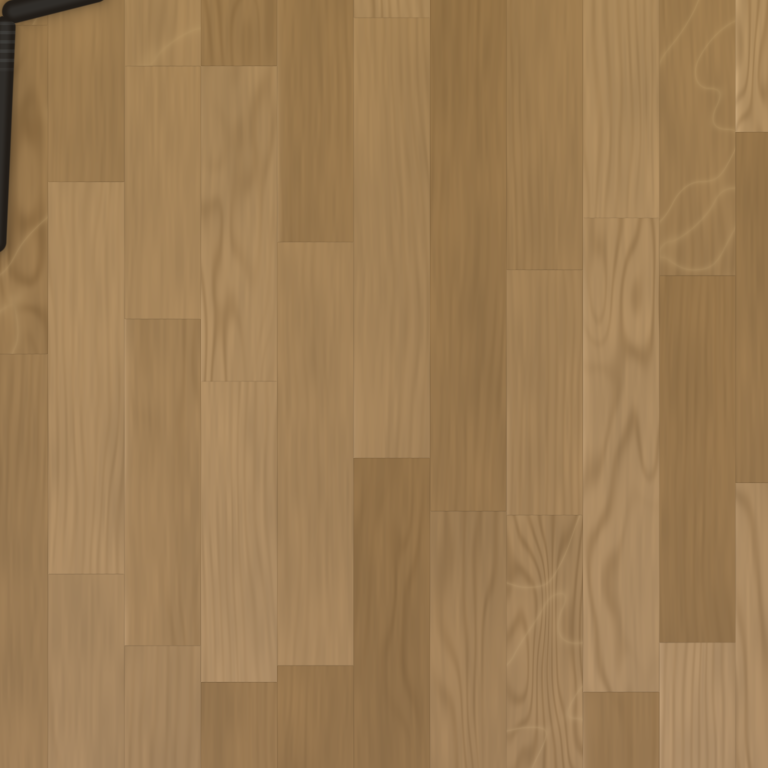
This texture is drawn by a Shadertoy shader. Its source:

```glsl
const float PLANK_WIDTH = 0.0995;
const float FIRST_SEAM = 0.0625;
const vec2 PLANK_LENGTH = vec2(0.32, 0.56);  // shortest, longest mean length
const float SEAM_WIDTH = 0.0016;
const float SEAM_DEPTH = 0.10;
const float GRAIN_DEPTH = 0.62;
const float PORE_DEPTH = 0.06;
const vec3 OAK_DARK = vec3(0.570, 0.445, 0.285);
const vec3 OAK_LIGHT = vec3(0.685, 0.560, 0.400);
const vec3 GRAIN_COLOR = vec3(0.460, 0.345, 0.205);
const vec3 FLECK_COLOR = vec3(0.740, 0.620, 0.440);
const vec3 HANDLE_COLOR = vec3(0.130, 0.110, 0.090);
const vec3 SHEEN_COLOR = vec3(0.300, 0.300, 0.290);
const int SAMPLES = 2;  // per axis
const float TAU = 6.2831853;

float hash(vec2 p) {
    return fract(sin(dot(p, vec2(127.1, 311.7))) * 43758.5453);
}

float noise(vec2 p) {
    vec2 i = floor(p), f = fract(p);
    f = f * f * (3.0 - 2.0 * f);
    return mix(mix(hash(i), hash(i + vec2(1, 0)), f.x),
               mix(hash(i + vec2(0, 1)), hash(i + vec2(1, 1)), f.x), f.y);
}

float fbm(vec2 p) {
    float sum = 0.0, amplitude = 0.5;
    for (int i = 0; i < 3; i++) {
        sum += amplitude * noise(p);
        p = p * 2.03 + 17.3;
        amplitude *= 0.5;
    }
    return sum;
}

float capsule(vec2 p, vec2 a, vec2 b, float radius) {
    vec2 pa = p - a, ba = b - a;
    return length(pa - ba * clamp(dot(pa, ba) / dot(ba, ba), 0.0, 1.0)) - radius;
}

// Grain, pores and flecks; p is measured in plank widths
vec3 oak(vec2 p, vec2 id) {
    vec2 seed = 40.0 * vec2(hash(id + 3.1), hash(id + 7.7));
    float figure = smoothstep(0.35, 0.85, hash(id + 11.3));
    vec3 color = mix(OAK_DARK, OAK_LIGHT, hash(id + 5.9));

    // Growth rings: straight lines or flowing arches
    float bend = fbm(vec2(p.x * 1.1, p.y * 0.24) + seed);
    float phase = p.x * mix(8.0, 2.0, figure) + bend * mix(4.0, 13.0, figure);
    float ring = pow(0.5 + 0.5 * sin(TAU * phase), 2.5);
    float patchy = smoothstep(0.2, 0.75, noise(vec2(p.x * 1.7, p.y * 0.4) + seed.yx));
    float strength = mix(0.25, 0.9, figure) * mix(0.35, 1.0, hash(id + 2.3));
    color = mix(color, GRAIN_COLOR, GRAIN_DEPTH * ring * patchy * strength);

    // Fine pores and broad mottling
    float pores = noise(vec2(p.x * 26.0 + bend * 8.0, p.y * 1.8) + seed) - 0.5;
    float mottle = fbm(vec2(p.x * 1.5, p.y * 0.5) + seed + 9.0) - 0.44;
    color *= 1.0 + PORE_DEPTH * pores + 0.14 * mottle;

    // Pale ray flecks on a few planks
    float ridge = 1.0 - abs(2.0 * noise(vec2(p.x * 2.0 - p.y, p.y * 1.6) + seed) - 1.0);
    float fleck = pow(ridge, 12.0) * step(0.86, hash(id + 13.7));
    return mix(color, FLECK_COLOR, 0.4 * fleck);
}

vec3 planks(vec2 uv) {
    // Columns, each cut by one jittered joint per cell
    float x = (uv.x - FIRST_SEAM) / PLANK_WIDTH;
    float column = floor(x), across = fract(x);
    float len = mix(PLANK_LENGTH.x, PLANK_LENGTH.y, hash(vec2(column, 1.7)));
    float y = uv.y / len + 5.0 * hash(vec2(column, 4.3));
    float cell = floor(y);
    float cut = mix(0.2, 0.8, hash(vec2(column, cell)));
    vec2 id = vec2(column, cell + step(cut, fract(y)));
    vec3 color = oak(vec2(across, uv.y / PLANK_WIDTH), id);

    // Seams, with a worn bright left edge on some planks
    float side = min(across, 1.0 - across) * PLANK_WIDTH;
    float joint = abs(fract(y) - cut) * len;
    float seam = 1.0 - smoothstep(0.0, SEAM_WIDTH, min(side, joint));
    color *= 1.0 - SEAM_DEPTH * seam * mix(0.3, 1.0, noise(uv * 14.0));
    float worn = smoothstep(0.55, 1.0, hash(id + 8.1)) * noise(vec2(column, uv.y * 7.0));
    color += 0.16 * worn * exp(-across * 22.0);

    // Greyer at the bottom, warmer at the top
    return color * mix(vec3(1.0, 1.0, 1.04), vec3(0.99, 0.975, 0.92), uv.y);
}

// Dark tool handles reaching in at the top left corner
vec3 addHandles(vec3 color, vec2 uv) {
    float upright = capsule(uv, vec2(-0.006, 0.685), vec2(0.006, 0.965), 0.014);
    float slanted = capsule(uv, vec2(0.018, 0.985), vec2(0.125, 1.012), 0.015);
    float d = min(upright, slanted);
    float bands = smoothstep(0.0, 0.8, sin(uv.y * 520.0)) * smoothstep(0.90, 0.92, uv.y);
    float sheen = 0.35 * smoothstep(-0.003, -0.012, d) + 0.3 * bands * step(upright, slanted);
    color *= 1.0 - 0.25 * exp(-max(d, 0.0) * 130.0);
    return mix(mix(HANDLE_COLOR, SHEEN_COLOR, sheen), color, smoothstep(-0.001, 0.0015, d));
}

void mainImage(out vec4 fragColor, in vec2 fragCoord) {
    vec3 total = vec3(0.0);
    for (int i = 0; i < SAMPLES * SAMPLES; i++) {
        vec2 offset = (vec2(i % SAMPLES, i / SAMPLES) + 0.5) / float(SAMPLES) - 0.5;
        vec2 uv = (fragCoord + offset) / iResolution.xy;
        total += addHandles(planks(uv), uv);
    }
    fragColor = vec4(total / float(SAMPLES * SAMPLES), 1.0);
}
```
